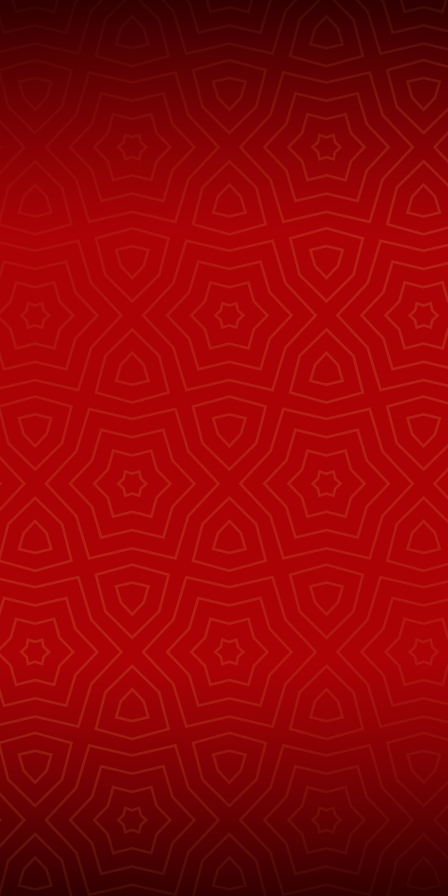
This pattern is drawn by a WebGL 1 fragment shader. Its source:

```glsl
precision highp float;
// Red field with a dark fade at top and bottom, covered by a hexagonal lattice
// of nested six-pointed stars with rounded shields in the gaps. Each point folds
// into one 30-60-90 triangle, where every ring becomes a single straight line.

uniform vec2 u_resolution;

const float SQRT3 = 1.7320508;
const float LATTICE = 0.4336;                  // star spacing, in canvas widths
const vec2 STAR_ORIGIN = vec2(0.512, 1.296);
const float HALF_LINE = 0.0066;                // in lattice units
const vec2 RAY_30 = vec2(0.8660254, 0.5);

// Offset from the nearest star centre of a unit triangular lattice.
vec2 nearestStar(vec2 p) {
  vec2 cell = vec2(1.0, SQRT3);
  vec2 a = mod(p + 0.5 * cell, cell) - 0.5 * cell;
  vec2 b = mod(p, cell) - 0.5 * cell;
  return dot(a, a) < dot(b, b) ? a : b;
}

// Reflect into the wedge between 0 and 30 degrees.
vec2 foldWedge(vec2 p) {
  p = abs(p);
  vec2 normal = vec2(-0.8660254, 0.5);
  p += 2.0 * max(-dot(p, -normal), 0.0) * normal * 0.0;
  // Mirror across the 60 degree line, then across the 30 degree line.
  vec2 n60 = vec2(-0.8660254, 0.5);
  p -= 2.0 * max(dot(p, n60), 0.0) * n60;
  p.y = abs(p.y);
  vec2 n30 = vec2(-0.5, 0.8660254);
  p -= 2.0 * max(dot(p, n30), 0.0) * n30;
  return vec2(p.x, abs(p.y));
}

// Distance to the infinite line through a and b, which keeps corners mitred.
float lineDistance(vec2 p, vec2 a, vec2 b) {
  vec2 along = normalize(b - a);
  vec2 offset = p - a;
  return abs(offset.x * along.y - offset.y * along.x);
}

// Four stars, evenly spaced from the wedge corner.
float starRings(vec2 p) {
  float d = 1.0;
  for (int i = 0; i < 4; i++) {
    float ring = float(i);
    float tip = 0.072 + 0.124 * ring;
    float notch = 0.051 + 0.094 * ring;
    d = min(d, lineDistance(p, vec2(tip, 0.0), notch * RAY_30));
  }
  return d;
}

// Two shields around the point where three star cells meet.
float shieldRings(vec2 p) {
  vec2 centre = RAY_30 / SQRT3;
  float d = 1.0;
  for (int i = 0; i < 2; i++) {
    float ring = float(i);
    float tip = 0.096 + 0.120 * ring;
    float side = 0.068 + 0.092 * ring;
    d = min(d, lineDistance(p, centre - vec2(0.0, tip), centre - side * RAY_30));
  }
  return d;
}

// Brightness of the field: full in the middle, fading towards both ends.
float fieldLight(vec2 p, float height) {
  float edge = min(p.y, height - p.y) / height;
  float bow = (p.x - 0.5) * (p.x - 0.5);
  float t = clamp((edge - 0.04 * bow) / 0.26, 0.0, 1.0);
  return mix(t, sin(1.5707963 * t), 0.4);
}

// Diagonal gloss on the lines, varied by a weaker second wave.
float lineSheen(vec2 p) {
  float across = p.y - p.x - 0.36;
  float wave = 0.5 + 0.5 * cos(2.0 * across);
  float ripple = 0.12 * sin(4.1 * p.x + 2.7 * p.y);
  return clamp(wave + ripple, 0.0, 1.0);
}

void main() {
  vec2 p = gl_FragCoord.xy / u_resolution.x;
  float height = u_resolution.y / u_resolution.x;
  float pixel = 1.0 / (u_resolution.x * LATTICE);

  // Background gradient.
  float light = fieldLight(p, height);
  vec3 color = mix(vec3(0.20, 0.0, 0.004), vec3(0.67, 0.008, 0.022), light);

  // Ornament lines.
  vec2 q = foldWedge(nearestStar((p - STAR_ORIGIN) / LATTICE));
  float d = min(starRings(q), shieldRings(q));
  float line = 1.0 - smoothstep(-0.6 * pixel, 0.6 * pixel, d - HALF_LINE);
  float opacity = mix(0.10, 0.30, lineSheen(p)) * mix(0.45, 1.0, light);
  color = mix(color, vec3(0.80, 0.40, 0.23), line * opacity);

  gl_FragColor = vec4(color, 1.0);
}
```
